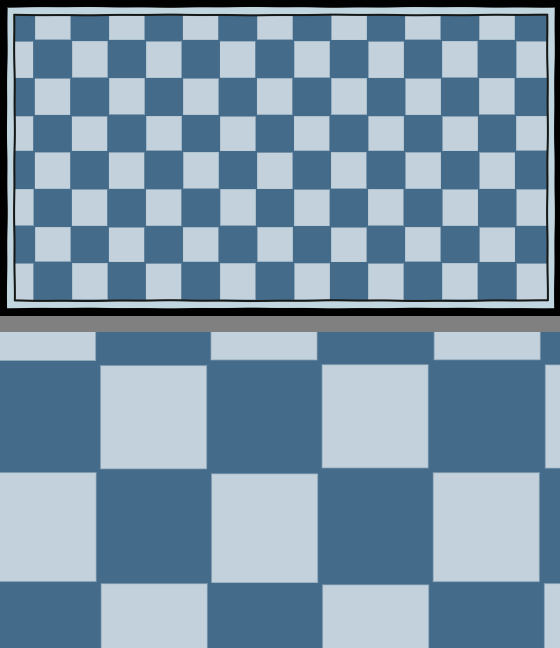
Top, the full canvas; bottom, a detail of the centre.
Give the GLSL for this pattern, as a WebGL 1 fragment shader.

```glsl
precision highp float;
// Hand-drawn blue and pale checkerboard inside a pale frame with black borders.

uniform vec2 u_resolution;

float boxDistance(vec2 p, vec2 halfSize) {
  vec2 d = abs(p) - halfSize;
  return length(max(d, 0.0)) + min(max(d.x, d.y), 0.0);
}

float coverage(float dist, float softness) {
  return 1.0 - smoothstep(-softness, softness, dist);
}

// Slow wavering of a hand-drawn stroke
vec2 handWobble(vec2 p) {
  return 0.08 * sin(p.yx * 0.11 + vec2(0.6, 2.1))
       + 0.04 * sin(p.yx * 0.37 + vec2(1.7, 0.4));
}

// Pale squares, slightly smaller than their cells so the blue ones overlap
float paleSquares(vec2 p, float softness) {
  vec2 pitch = vec2(11.72, 11.71);
  vec2 grid = (p - vec2(16.67, 18.84)) / pitch;
  vec2 cell = floor(grid + 0.5);
  vec2 local = (grid - cell) * pitch;

  // Uneven placement and a shorter square in every third row
  local += 0.07 * sin(cell.yx * vec2(2.3, 1.9) + cell * 4.1);
  float halfHeight = 5.65 - 0.2 * cos(2.0944 * (cell.y - 2.0));
  float isPale = mod(cell.x + cell.y, 2.0);
  return isPale * coverage(boxDistance(local, vec2(5.6, halfHeight)), softness);
}

void main() {
  // Canvas is 100 units high, y measured down from the top
  float unit = 100.0 / u_resolution.y;
  vec2 p = vec2(gl_FragCoord.x, u_resolution.y - gl_FragCoord.y) * unit;
  float softness = max(0.6 * unit, 0.12);

  // Board
  vec3 color = mix(vec3(0.27, 0.42, 0.54), vec3(0.76, 0.82, 0.86),
                   paleSquares(p, softness));

  // Pale frame around the board, with a thin dark inner line
  vec2 wobble = handWobble(p);
  float inner = boxDistance(p - vec2(88.92, 49.94) + wobble, vec2(84.34, 45.2));
  color = mix(vec3(0.76, 0.84, 0.88), color, coverage(inner, softness));
  color = mix(color, vec3(0.08, 0.09, 0.08),
              coverage(abs(inner) - 0.32, softness));

  // Black outer border
  float outer = boxDistance(p - vec2(88.89, 49.9) - wobble, vec2(86.57, 47.57));
  color = mix(vec3(0.005), color, coverage(outer, softness));

  gl_FragColor = vec4(color, 1.0);
}
```
